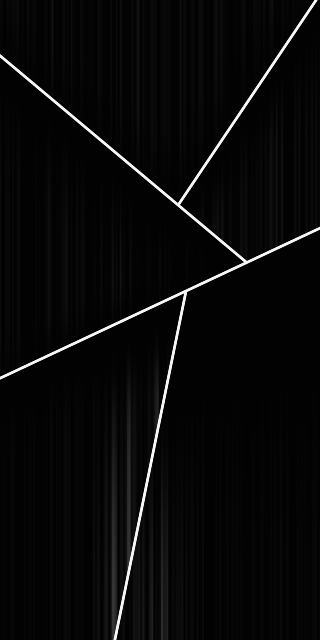
This background is drawn by a Shadertoy shader. Its source:

```glsl
#define LINE_COLOR vec3(0.97)
#define BASE_COLOR vec3(0.006)
#define LINE_HALF_WIDTH 0.0044
#define STREAK_COLUMNS 170.0
#define PANEL_GAIN 0.075
#define GLOW_GAIN 0.26
#define SHADOW_REACH 0.16

float hash(float n) {
    return fract(sin(n * 12.9898) * 43758.5);
}

// Smooth one-dimensional noise
float columnNoise(float x) {
    float cell = floor(x);
    return mix(hash(cell), hash(cell + 1.0), smoothstep(0.0, 1.0, x - cell));
}

// Fine vertical streaks, modulated by broader bands
float streaks(float x, float seed) {
    float fine = columnNoise(x * STREAK_COLUMNS + seed);
    float broad = columnNoise(x * STREAK_COLUMNS * 0.23 + seed * 2.0);
    return fine * fine * (0.35 + 0.9 * broad);
}

float segmentDistance(vec2 p, vec2 a, vec2 b) {
    vec2 ab = b - a;
    float t = clamp(dot(p - a, ab) / dot(ab, ab), 0.0, 1.0);
    return length(p - a - ab * t);
}

// Positive on the left when walking from a to b
float side(vec2 p, vec2 a, vec2 b) {
    vec2 d = normalize(b - a);
    return d.x * (p.y - a.y) - d.y * (p.x - a.x);
}

float bell(float x, float centre, float width) {
    float t = (x - centre) / width;
    return exp(-t * t);
}

void mainImage(out vec4 fragColor, in vec2 fragCoord) {
    vec2 p = fragCoord / iResolution.xy * vec2(1.0, 2.0);
    float pixel = 2.0 / iResolution.y;

    // Dividing lines
    vec2 fallStart = vec2(0.0, 1.826), fallEnd = vec2(0.768, 1.182);
    vec2 branchStart = vec2(0.558, 1.361), branchEnd = vec2(0.988, 2.0);
    vec2 riseStart = vec2(0.0, 0.818), riseEnd = vec2(1.0, 1.287);
    vec2 stemStart = vec2(0.359, 0.0), stemEnd = vec2(0.581, 1.089);

    float aboveFall = side(p, fallStart, fallEnd);
    float leftOfBranch = side(p, branchStart, branchEnd);
    float aboveRise = side(p, riseStart, riseEnd);
    float leftOfStem = side(p, stemStart, stemEnd);

    // Each panel has its own streak strength and shadow under its upper edge
    float light;
    float seed;
    if (aboveRise > 0.0) {
        if (aboveFall < 0.0) {
            seed = 11.0;
            light = PANEL_GAIN * smoothstep(0.0, SHADOW_REACH * 2.0, -aboveFall);
            light *= 0.3 + 0.7 * smoothstep(0.0, 0.12, aboveRise);
        } else if (leftOfBranch > 0.0) {
            seed = 37.0;
            light = PANEL_GAIN * (0.35 + 0.65 * smoothstep(0.0, SHADOW_REACH, leftOfBranch));
            light *= 0.4 + 0.6 * smoothstep(0.0, SHADOW_REACH, aboveFall);
        } else {
            seed = 59.0;
            light = PANEL_GAIN * smoothstep(0.0, SHADOW_REACH, -leftOfBranch);
            light *= 0.4 + 0.6 * smoothstep(1.95, 1.5, p.y);
        }
    } else {
        float shadow = smoothstep(0.02, SHADOW_REACH * 1.6, -aboveRise);
        if (leftOfStem > 0.0) {
            seed = 83.0;
            float upperGlow = bell(p.x, 0.468, 0.03) * bell(p.y, 0.72, 0.24);
            float lowerGlow = bell(p.x, 0.35, 0.04) * smoothstep(0.8, 0.1, p.y);
            float haze = 0.4 * smoothstep(0.31, 0.33, p.x) * smoothstep(1.0, 0.5, p.y);
            light = PANEL_GAIN * 0.5 + GLOW_GAIN * (upperGlow + lowerGlow + haze);
        } else {
            seed = 101.0;
            float footGlow = bell(p.x, 0.49, 0.075) * smoothstep(0.75, 0.0, p.y);
            light = PANEL_GAIN * 0.5 * smoothstep(1.0, 0.2, p.y) + GLOW_GAIN * 0.7 * footGlow;
        }
        light *= shadow;
    }
    vec3 color = BASE_COLOR + light * streaks(p.x, seed);

    // White seams with smooth edges
    float seam = min(
        min(segmentDistance(p, fallStart, fallEnd), segmentDistance(p, branchStart, branchEnd)),
        min(segmentDistance(p, riseStart, riseEnd), segmentDistance(p, stemStart, stemEnd)));
    float coverage = 1.0 - smoothstep(-0.5 * pixel, 0.5 * pixel, seam - LINE_HALF_WIDTH);
    fragColor = vec4(mix(color, LINE_COLOR, coverage), 1.0);
}
```
